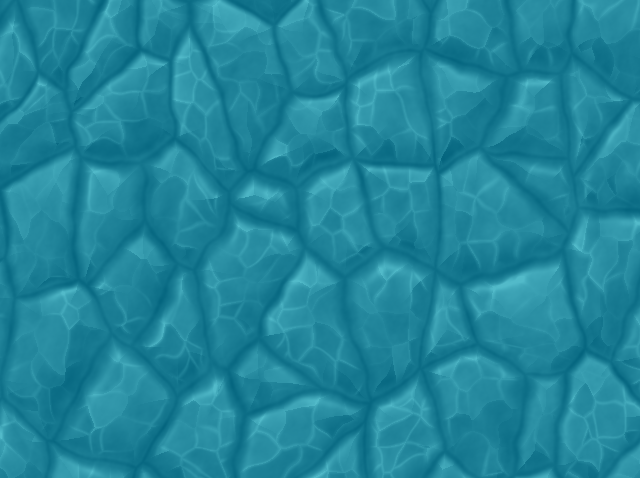
This texture is drawn by a WebGL 2 fragment shader. Its source:

```glsl
#version 300 es
precision highp float;
// A wall of upright teal boulders with chipped faces and shadowed crevices.
// Weighted Voronoi cells form the rocks; a finer set cuts them into facets
// with pale ridges. Bevel light, rims and brush noise set one tone value.

#define ROCK_SCALE vec2(6.6, 4.5)
#define FACET_SCALE vec2(20.0, 17.0)
#define SIZE_SPREAD 0.32
#define WARP 0.032
#define BEVEL_WIDTH 0.075
#define RIDGE_WIDTH 0.0065
#define RIDGE_LIGHT 0.27
#define BASE_TONE 0.39
#define LIGHT_DIR normalize(vec2(-0.35, 0.9))
#define DEEP vec3(0.02, 0.40, 0.50)
#define PALE vec3(0.32, 0.73, 0.79)

uniform vec2 u_resolution;
out vec4 fragColor;

struct Cell {
    vec2 toSite;   // from this point to the cell's site
    vec2 normal;   // outward normal of the nearest border
    float edge;    // distance to that border
    vec2 id;
};

vec3 hash3(vec2 p) {
    vec3 q = fract(p.xyx * vec3(0.1031, 0.1030, 0.0973));
    q += dot(q, q.yxz + 33.33);
    return fract((q.xxy + q.yzz) * q.zyx);
}

vec2 noise2(vec2 p) {
    vec2 i = floor(p), f = p - i;
    f = f * f * (3.0 - 2.0 * f);
    vec2 low = mix(hash3(i).xy, hash3(i + vec2(1, 0)).xy, f.x);
    vec2 high = mix(hash3(i + vec2(0, 1)).xy, hash3(i + vec2(1, 1)).xy, f.x);
    return mix(low, high, f.y);
}

float fbm(vec2 p) {
    float sum = 0.0, gain = 0.5;
    for (int i = 0; i < 4; i++) {
        sum += gain * noise2(p).x;
        p = mat2(1.6, 1.2, -1.2, 1.6) * p + 7.3;
        gain *= 0.5;
    }
    return sum / 0.9375;
}

// Weighted Voronoi cell with border distance in canvas units
Cell findCell(vec2 p, vec2 scale) {
    vec2 base = floor(p * scale), f = p * scale - base;
    vec2 site = vec2(0.0), owner = vec2(0.0);
    float best = 1e3;
    for (int k = 0; k < 25; k++) {
        vec2 g = vec2(k % 5 - 2, k / 5 - 2);
        vec3 h = hash3(base + g);
        vec2 r = g + h.xy - f;
        float d = dot(r, r) - SIZE_SPREAD * h.z;
        if (d < best) { best = d; site = r; owner = g; }
    }
    Cell cell = Cell(site / scale, vec2(0, 1), 1e3, base + owner);
    for (int k = 0; k < 25; k++) {
        vec2 g = vec2(k % 5 - 2, k / 5 - 2);
        if (g == owner) continue;
        vec3 h = hash3(base + g);
        vec2 r = g + h.xy - f;
        vec2 across = (r - site) * scale;
        float span = max(length(across), 1e-4);
        float edge = (dot(r, r) - SIZE_SPREAD * h.z - best) / (2.0 * span);
        if (edge < cell.edge) { cell.edge = edge; cell.normal = across / span; }
    }
    return cell;
}

void main() {
    vec2 p = gl_FragCoord.xy / u_resolution.y;

    // Rocks, then facets that restart on every rock
    vec2 w = p + WARP * (2.0 * noise2(p * 6.0) - 1.0)
               + 0.006 * (2.0 * noise2(p * 27.0) - 1.0);
    Cell rock = findCell(w, ROCK_SCALE);
    vec2 chip = w + 0.011 * (2.0 * noise2(p * 24.0 + 9.0) - 1.0);
    Cell facet = findCell(chip + rock.id * 3.7, FACET_SCALE);
    vec3 rnd = hash3(facet.id + 51.0);

    // Planes: light from above, dark skirts jagged by the facets
    float depth = rock.edge;
    float slope = dot(rock.normal, LIGHT_DIR);
    float bevel = 1.0 - smoothstep(0.0, BEVEL_WIDTH, depth + 0.05 * (rnd.x - 0.5));
    float height = clamp(facet.toSite.y - rock.toSite.y, -0.13, 0.13);
    float tone = BASE_TONE + 1.0 * height + 0.22 * slope * bevel;
    tone += 0.17 * (rnd.y - 0.5) + 1.8 * dot(facet.toSite, rnd.xz - 0.5);

    // Pale ridges between facets, fading in and out
    float worn = smoothstep(0.25, 0.75, noise2(p * 15.0 + 3.0).x);
    float line = 1.0 - smoothstep(0.0, RIDGE_WIDTH, facet.edge);
    float glow = exp(-facet.edge / 0.012);
    tone += RIDGE_LIGHT * (0.2 + 0.8 * worn) * (0.6 * line + 0.3 * glow);

    // Crevices of uneven width, with lit rims on upper edges
    float open = noise2(p * 5.0 + 20.0).y;
    float gap = mix(0.003, 0.024, open * open);
    float rim = (depth - gap - 0.012) / 0.008;
    tone += 0.22 * max(slope, 0.0) * worn * exp(-rim * rim);
    float body = smoothstep(0.4 * gap, gap + 0.013, depth);
    float valley = 0.13 + 0.16 * fbm(p * vec2(14.0, 9.0));
    tone = mix(valley, tone, body);
    tone -= 0.11 * (1.0 - smoothstep(0.0, 0.008, depth));

    // Brush texture
    tone += 0.22 * (fbm(w * vec2(26.0, 18.0) + 40.0) - 0.5);
    tone += 0.07 * (fbm(p * mat2(60.0, 35.0, -50.0, 85.0)) - 0.5);

    fragColor = vec4(mix(DEEP, PALE, clamp(tone, -0.03, 1.0)), 1.0);
}
```
